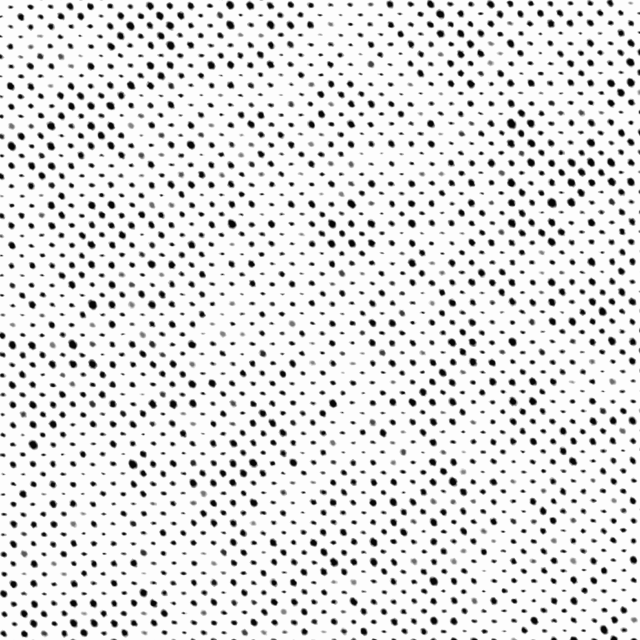
Give the GLSL for this pattern, as a Shadertoy shader.

```glsl
// Uneven soft black halftone dots on a staggered lattice over white paper.

// Three random values per cell, without sine.
vec3 hash3(vec2 p) {
    vec3 h = fract(p.xyx * vec3(0.1031, 0.1030, 0.0973));
    h += dot(h, h.yxz + 33.33);
    return fract((h.xxy + h.yzz) * h.zyx);
}

float valueNoise(vec2 p) {
    vec2 i = floor(p), f = fract(p);
    f = f * f * (3.0 - 2.0 * f);
    return mix(mix(hash3(i).x, hash3(i + vec2(1, 0)).x, f.x),
               mix(hash3(i + vec2(0, 1)).x, hash3(i + vec2(1, 1)).x, f.x), f.y);
}

void mainImage(out vec4 fragColor, in vec2 fragCoord) {
    vec2 uv = fragCoord / iResolution.y;

    // Slightly turned screen; diagonal axes make the staggered rows a square lattice.
    vec2 pitch = vec2(0.03125, 0.0311);
    vec2 p = (mat2(1.0, -0.006, 0.006, 1.0) * uv + vec2(0.009, 0.006)) / pitch;
    vec2 diagonal = vec2(p.x + p.y, p.x - p.y);
    vec2 cell = round(diagonal);
    vec2 local = diagonal - cell;
    vec2 offset = 0.5 * vec2(local.x + local.y, local.x - local.y) * pitch;

    vec3 rnd = hash3(cell + 157.0);
    vec3 rnd2 = hash3(cell + 411.0);
    offset += (rnd2.xy - 0.5) * 0.0014;

    // Every other row is weaker; broad patches shift the tone, a few dots swell.
    float weakRow = mod(cell.x + cell.y, 2.0);
    float radius = mix(mix(0.0026, 0.0055, rnd.x), mix(0.0014, 0.0049, rnd.x), weakRow);
    radius += 0.0016 * (valueNoise(cell * 0.23 + 71.0) - 0.5);
    radius += 0.0011 * smoothstep(0.93, 1.0, rnd.y);
    radius = clamp(radius, 0.0013, 0.0068);

    // Small dots lie flat, large ones are round and lean down to the right.
    float flatness = mix(1.28, 0.96, smoothstep(0.002, 0.0048, radius));
    vec2 q = vec2((offset.x + 0.2 * offset.y) / flatness, offset.y * flatness);
    float dist = length(q) + 0.0015 * (valueNoise(uv * 290.0 + 19.0) - 0.5);

    // Soft ink edge, with some dots printed faintly.
    float edge = max(0.0025, 1.0 / iResolution.y);
    float ink = 1.0 - smoothstep(radius - edge, radius + edge, dist);
    ink *= mix(0.5, 1.0, smoothstep(0.0, 0.25, rnd.z + 0.3 * smoothstep(0.0042, 0.0052, radius)));

    fragColor = vec4(vec3(mix(0.994, 0.02, ink)), 1.0);
}
```
